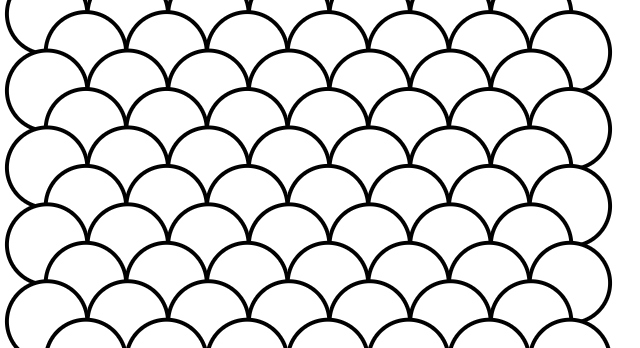
Write a Shadertoy shader that draws this pattern.

```glsl
// Fraction of a pixel lying on the negative side of an edge
float coverage(float dist, float pixel) {
    return clamp(0.5 - dist / pixel, 0.0, 1.0);
}

void mainImage(out vec4 fragColor, in vec2 fragCoord) {
    // Canvas width is one unit; y runs down from the top edge
    float pixel = 1.0 / iResolution.x;
    vec2 p = vec2(fragCoord.x, iResolution.y - fragCoord.y) * pixel;

    float spacing = 0.12604;
    float radius = 0.0628;
    float halfLine = 0.00308;
    vec3 paper = vec3(1.0);
    vec3 ink = vec3(0.005);
    vec3 color = paper;

    // Each lower row of seven discs overlaps the row above
    for (int row = 0; row < 10; row++) {
        float shift = (row % 2 == 1) ? 0.0606 : 0.0;
        vec2 center = vec2(0.0736 + shift, 0.0216 + 0.06008 * float(row));
        float column = clamp(round((p.x - center.x) / spacing), 0.0, 6.0);
        center.x += column * spacing;

        // White disc with an inked rim
        float dist = length(p - center) - radius;
        vec3 disc = mix(ink, paper, coverage(dist + halfLine, pixel));
        color = mix(color, disc, coverage(dist - halfLine, pixel));
    }

    fragColor = vec4(color, 1.0);
}
```
